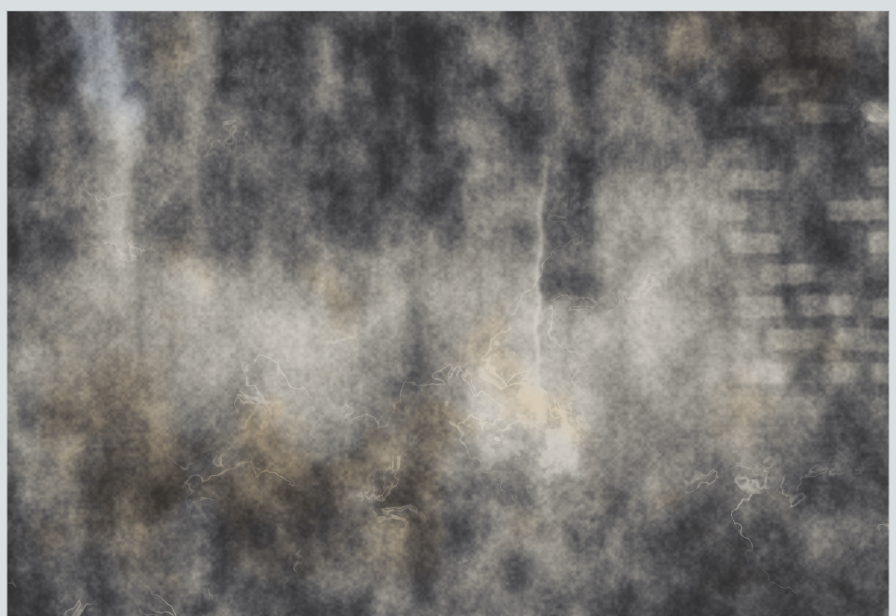
Give the GLSL for this texture, as a Shadertoy shader.

```glsl
// Weathered concrete wall in a pale frame: broad pale and dark patches
// are bent by noise, then overlaid with vertical stains, mottling,
// lime veins, faint bricks and brown tints.
#define BASE_TONE 0.335
#define CLOUD_AMOUNT 0.34
#define MOTTLE_AMOUNT 0.50
#define STREAK_AMOUNT 0.30
#define GRAIN_AMOUNT 0.07
#define VEIN_AMOUNT 0.20
#define BRICK_AMOUNT 0.15
#define COOL_TINT vec3(0.99, 0.985, 1.02)
#define WARM_TINT vec3(1.02, 1.0, 0.955)
#define BROWN_TINT vec3(1.06, 0.99, 0.88)
#define FRAME_COLOR vec3(0.85, 0.87, 0.88)

float hash(vec2 p) {
    return fract(sin(dot(p, vec2(127.1, 311.7))) * 43758.545);
}

float noise(vec2 p) {
    vec2 i = floor(p), f = fract(p);
    f = f * f * (3.0 - 2.0 * f);
    return mix(mix(hash(i), hash(i + vec2(1, 0)), f.x),
               mix(hash(i + vec2(0, 1)), hash(i + vec2(1, 1)), f.x), f.y);
}

// Layered noise, centred on zero
float fbm(vec2 p) {
    float sum = 0.0, gain = 0.5;
    for (int i = 0; i < 5; i++) {
        sum += gain * (noise(p) - 0.5);
        p = mat2(0.8, 0.6, -0.6, 0.8) * p * 2.03 + 17.3;
        gain *= 0.54;
    }
    return sum;
}

// Flat-topped soft spot
float patchMask(vec2 p, vec2 center, vec2 radius) {
    vec2 d = (p - center) / radius;
    d *= d;
    return exp(-dot(d, d));
}

// Thin lines where the noise crosses zero
float veins(vec2 p, float width) {
    float n = fbm(p);
    return exp(-n * n / (width * width));
}

// Rounded blocks in staggered rows, some of them missing
float bricks(vec2 p) {
    p *= vec2(13.0, 19.0);
    p.x += 0.5 * mod(floor(p.y), 2.0);
    vec2 d = abs(fract(p) - 0.5) - vec2(0.27, 0.2);
    float edge = length(max(d, 0.0));
    return (1.0 - smoothstep(0.03, 0.2, edge)) * step(0.35, hash(floor(p)));
}

// Broad light and dark areas of the wall
float wallTone(vec2 q) {
    float tone = BASE_TONE;
    tone += 0.23 * patchMask(q, vec2(0.33, 0.42), vec2(0.36, 0.19));
    tone += 0.26 * patchMask(q, vec2(0.77, 0.45), vec2(0.12, 0.31));
    tone += 0.10 * patchMask(q, vec2(0.55, 0.58), vec2(0.08, 0.22));
    tone += 0.25 * patchMask(q, vec2(0.115, 0.82), vec2(0.03, 0.36));
    tone += 0.09 * patchMask(q, vec2(0.22, 0.62), vec2(0.13, 0.28));
    tone += 0.08 * patchMask(q, vec2(0.33, 0.48), vec2(0.025, 0.30));
    tone += 0.11 * patchMask(q, vec2(0.60, 0.27), vec2(0.06, 0.19));
    tone += 0.06 * patchMask(q, vec2(0.25, 0.10), vec2(0.30, 0.16));
    tone -= 0.09 * patchMask(q, vec2(0.425, 0.63), vec2(0.085, 0.12));
    tone -= 0.11 * patchMask(q, vec2(0.64, 0.59), vec2(0.03, 0.14));
    tone -= 0.07 * patchMask(q, vec2(0.47, 0.40), vec2(0.05, 0.06));
    return tone;
}

void mainImage(out vec4 fragColor, in vec2 fragCoord) {
    vec2 uv = fragCoord / iResolution.xy;
    vec2 p = fragCoord / iResolution.y;

    // Bent coordinates give the patches ragged outlines
    vec2 bend = vec2(fbm(p * 7.0 + 3.0), fbm(p * 6.0 + 41.0));
    vec2 q = uv + bend * vec2(0.07, 0.16);
    float tone = wallTone(q);

    // Clouds, stains running down, mottling and fine grain
    float upper = smoothstep(0.05, 0.7, uv.y);
    float pale = smoothstep(0.38, 0.62, tone);
    float streak = fbm(vec2(p.x * 19.0 + bend.x, p.y * 1.3));
    tone += CLOUD_AMOUNT * fbm(p * 4.5 + 9.0);
    tone += STREAK_AMOUNT * streak * mix(0.35, 1.0, upper);
    tone += MOTTLE_AMOUNT * fbm(p * vec2(19.0, 15.0)) * mix(1.0, 0.55, pale);
    tone += GRAIN_AMOUNT * (noise(p * 130.0) + noise(p * 210.0) - 1.0);

    // Lime veins, densest in the lower half and around the white crust
    float crust = patchMask(q, vec2(0.61, 0.30), vec2(0.055, 0.17));
    float low = 1.0 - smoothstep(0.15, 0.55, uv.y);
    float broken = smoothstep(-0.02, 0.22, fbm(p * 5.0 + 63.0));
    float lines = veins(p * 8.0 + bend * 2.0, 0.018);
    tone += VEIN_AMOUNT * lines * (broken * mix(0.4, 0.9, low) + 0.5 * crust);
    tone += 0.13 * crust * smoothstep(-0.03, 0.12, fbm(p * 22.0 + 5.0));
    float drip = exp(-pow((uv.x - 0.603 + 0.03 * bend.x) / 0.0035, 2.0));
    tone += 0.13 * drip * patchMask(uv, vec2(0.6, 0.54), vec2(0.1, 0.22));

    // Bricks showing through at the right
    float bare = patchMask(q, vec2(0.92, 0.64), vec2(0.10, 0.28));
    tone += BRICK_AMOUNT * bare * (bricks(uv + bend * 0.025) - 0.2);

    // Darkened corners and soft limits
    vec2 corner = abs(uv - 0.5) * 2.0;
    tone -= 0.07 * pow(corner.x * corner.y, 2.0);
    tone = mix(0.19, 0.80, smoothstep(0.06, 0.93, tone));

    // Cool shadows, warm plaster, brown damp and a bluish top stain
    vec3 color = tone * mix(COOL_TINT, WARM_TINT, smoothstep(0.28, 0.55, tone));
    float damp = patchMask(q, vec2(0.28, 0.22), vec2(0.34, 0.17));
    damp = max(damp, 0.6 * smoothstep(0.05, 0.2, fbm(p * 4.0 + 80.0)));
    color *= mix(vec3(1.0), BROWN_TINT, damp * smoothstep(-0.15, 0.2, fbm(p * 9.0)));
    float blue = patchMask(q, vec2(0.12, 0.95), vec2(0.04, 0.17));
    color *= mix(vec3(1.0), vec3(0.94, 0.99, 1.08), blue);

    // Pale frame on the left, right and top
    float inset = min(min(uv.x, 1.0 - uv.x) - 0.008, 0.982 - uv.y);
    float wall = smoothstep(-0.0015, 0.0015, inset);
    fragColor = vec4(mix(FRAME_COLOR, color, wall), 1.0);
}
```
